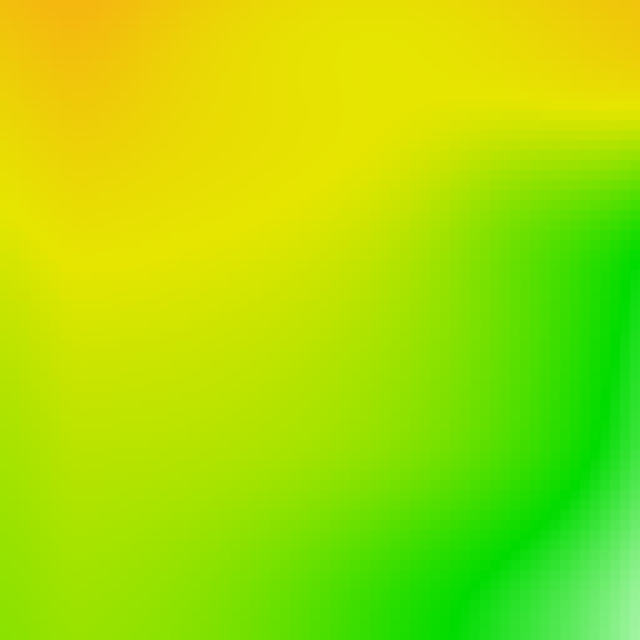
Write a WebGL 1 fragment shader that draws this background.

```glsl
precision highp float;
// A smooth height field coloured from pale green through green and yellow to orange.
// The height is a cubic slope shaped by a valley, hollows and a peak, all from
// closed formulas, sampled on a fine grid of softly joined cells.

uniform vec2 u_resolution;

// Colours, from low ground to high ground
const vec3 PALE_GREEN = vec3(0.65, 0.96, 0.65);
const vec3 GREEN = vec3(0.0, 0.86, 0.0);
const vec3 YELLOW = vec3(0.90, 0.90, 0.0);
const vec3 ORANGE = vec3(0.96, 0.72, 0.06);
const float PALE_DEPTH = 0.55;   // depth below green that turns fully pale
const float ORANGE_RISE = 0.5;   // rise above yellow that turns fully orange

// Grid
const float CELLS = 64.0;
const float CELL_SOFTNESS = 0.2;

// Slope down the canvas: constant, linear, square and cubic parts
const vec4 SLOPE = vec4(1.5, -1.707, 1.342, -0.445);

// Valley along the right side
const float VALLEY_DEPTH = 1.02;
const float VALLEY_POWER = 3.4;
const vec2 VALLEY_START = vec2(0.07, 0.44);

// Hollows and peak: centres and radii, measured from the top left
const vec2 TOP_CENTRE = vec2(0.586, 0.0);
const vec2 TOP_RADIUS = vec2(0.378, 0.20);
const float TOP_DEPTH = 0.42;
const vec2 BEND_CENTRE = vec2(0.807, 0.306);
const vec2 BEND_RADIUS = vec2(0.143);
const float BEND_DEPTH = 0.11;
const vec2 PEAK_CENTRE = vec2(0.124, 0.0);
const vec2 PEAK_RADIUS = vec2(0.13, 0.30);
const float PEAK_HEIGHT = 0.12;

// Basin along the bottom, and the dip at the left edge
const float BASIN_CENTRE = 0.73;
const float BASIN_RADIUS = 0.365;
const float BASIN_DEPTH = 0.38;
const vec2 BASIN_START = vec2(0.66, 0.97);
const float EDGE_DEPTH = 0.08;
const float EDGE_WIDTH = 0.13;

float mound(vec2 p, vec2 centre, vec2 radius) {
  vec2 d = (p - centre) / radius;
  return exp(-dot(d, d));
}

// Snap to cell centres, with narrow smooth joins between cells
vec2 softCells(vec2 p) {
  vec2 q = p * CELLS - 0.5;
  vec2 join = smoothstep(0.5 - CELL_SOFTNESS, 0.5 + CELL_SOFTNESS, fract(q));
  return (floor(q) + join + 0.5) / CELLS;
}

// Height: 0 is green, 1 is yellow
float height(vec2 p) {
  float y = p.y;
  float h = dot(SLOPE, vec4(1.0, y, y * y, y * y * y));
  h -= VALLEY_DEPTH * pow(max(p.x, 0.0), VALLEY_POWER)
     * smoothstep(VALLEY_START.x, VALLEY_START.y, y);
  h -= TOP_DEPTH * mound(p, TOP_CENTRE, TOP_RADIUS);
  h -= BEND_DEPTH * mound(p, BEND_CENTRE, BEND_RADIUS);
  h += PEAK_HEIGHT * mound(p, PEAK_CENTRE, PEAK_RADIUS);
  float across = (p.x - BASIN_CENTRE) / BASIN_RADIUS;
  h -= BASIN_DEPTH * exp(-across * across)
     * smoothstep(BASIN_START.x, BASIN_START.y, y);
  h -= EDGE_DEPTH * (1.0 - smoothstep(0.0, EDGE_WIDTH, p.x));
  return h;
}

vec3 ramp(float h) {
  vec3 colour = mix(GREEN, YELLOW, clamp(h, 0.0, 1.0));
  colour = mix(colour, PALE_GREEN, clamp(-h / PALE_DEPTH, 0.0, 1.0));
  return mix(colour, ORANGE, clamp((h - 1.0) / ORANGE_RISE, 0.0, 1.0));
}

void main() {
  vec2 uv = gl_FragCoord.xy / u_resolution;
  vec2 fromTop = vec2(uv.x, 1.0 - uv.y);
  gl_FragColor = vec4(ramp(height(softCells(fromTop))), 1.0);
}
```
